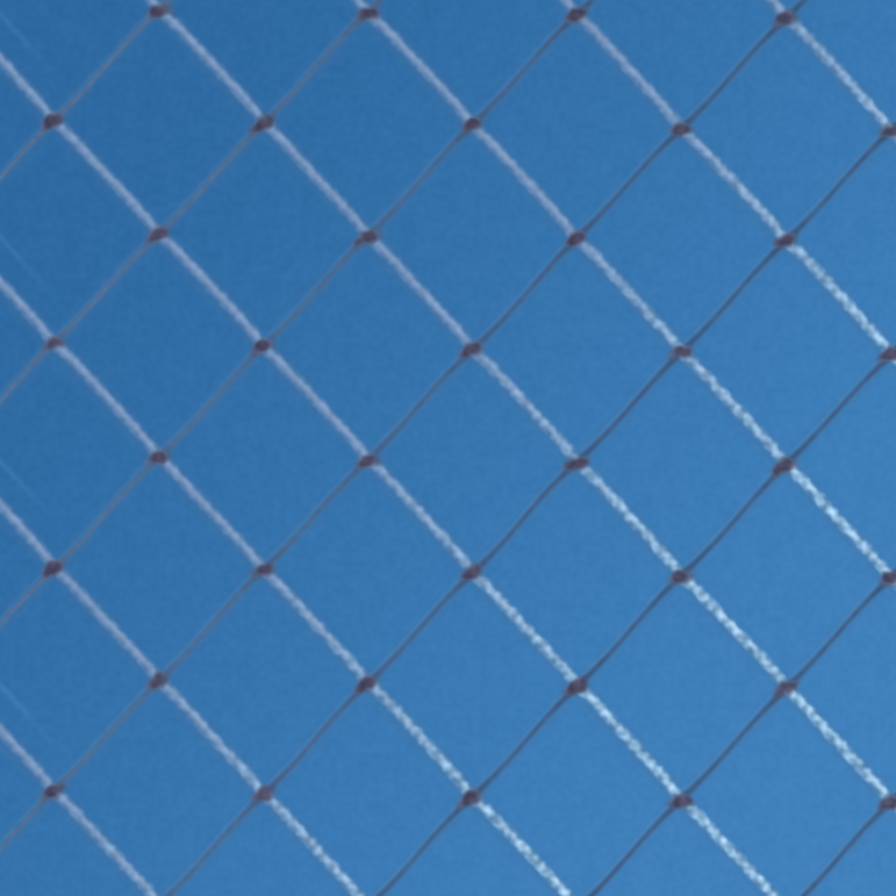
A WebGL 2 fragment shader for this pattern:

```glsl
#version 300 es
precision highp float;
// Diamond wire netting with dark knots and one family of glinting strands, against a blue sky.

#define PERIOD vec2(0.2333, 0.2497)      // one diamond, width and height
#define ORIGIN vec2(0.2943, 0.6133)      // centre of one knot
#define TILT 0.0125                      // sag of the rows to the right
#define BRIGHT_HALF 0.0056               // half width of the pale strands
#define THIN_HALF 0.0020                 // half width of the dark strands
#define KNOT_RADII vec2(0.0135, 0.0085)
#define SOFTNESS 0.0027                  // blur of every edge
#define WOBBLE 0.0020                    // irregularity of the net
#define GRAIN 0.016                      // mottling of the sky

uniform vec2 u_resolution;
out vec4 outColor;

vec2 hash2(vec2 p) {
    vec3 q = fract(p.xyx * vec3(0.1031, 0.1030, 0.0973));
    q += dot(q, q.yzx + 33.33);
    return fract((q.xx + q.yz) * q.zy);
}

float gradientDot(vec2 cell, vec2 corner, vec2 f) {
    float angle = 6.2832 * hash2(cell + corner).x;
    return dot(vec2(cos(angle), sin(angle)), f - corner);
}

// Gradient noise, roughly -0.7 to 0.7
float noise(vec2 p) {
    vec2 cell = floor(p), f = p - cell;
    vec2 w = f * f * f * (f * (f * 6.0 - 15.0) + 10.0);
    float low = mix(gradientDot(cell, vec2(0, 0), f), gradientDot(cell, vec2(1, 0), f), w.x);
    float high = mix(gradientDot(cell, vec2(0, 1), f), gradientDot(cell, vec2(1, 1), f), w.x);
    return mix(low, high, w.y);
}

float coverage(float dist) {
    float blur = SOFTNESS + 0.5 / min(u_resolution.x, u_resolution.y);
    return 1.0 - smoothstep(-blur, blur, dist);
}

vec3 skyColor(vec2 p) {
    float light = smoothstep(0.05, 1.1, 0.65 * p.x + 0.5 * (1.0 - p.y));
    vec3 sky = mix(vec3(0.180, 0.412, 0.630), vec3(0.252, 0.508, 0.740), light);
    return sky + GRAIN * (noise(p * 125.0) + 0.7 * noise(p * 45.0 + 17.0));
}

void main() {
    vec2 p = gl_FragCoord.xy / u_resolution;
    vec3 color = skyColor(p);

    // Net coordinates: integer x lies on a pale strand, integer y on a dark one
    vec2 bent = p + WOBBLE * vec2(noise(p * 6.0), noise(p * 6.0 + 40.0));
    vec2 q = bent - ORIGIN;
    q.y += TILT * q.x;
    vec2 g = q / PERIOD;
    vec2 net = vec2(g.x + g.y, g.x - g.y);
    vec2 knotId = round(net);
    vec2 local = net - knotId;
    vec2 toKnot = 0.5 * PERIOD * vec2(local.x + local.y, local.x - local.y);
    float knotDist = length(toKnot);
    vec2 across = local / length(1.0 / PERIOD);

    // Lighting grows towards the lower right
    float glint = smoothstep(0.65, 1.5, p.x + 0.8 * (1.0 - p.y));
    float speckle = noise(p * 120.0) + 0.5 * noise(p * 65.0 + 9.0);

    // Faint second reflection along the left edge
    float ghost = abs(fract(net.x) - 0.21) / length(1.0 / PERIOD);
    color += 0.035 * coverage(ghost - 0.003) * (1.0 - smoothstep(0.01, 0.07, p.x));

    // Dull haze hugging all strands
    float haze = exp(-pow(min(abs(across.x) - 0.003, abs(across.y)) / 0.007, 2.0));
    color = mix(color, vec3(0.28, 0.45, 0.62), 0.40 * haze);

    // Dark strands, thicker where they enter a knot, with a faint lit upper edge
    float slack = 0.0012 * sin(6.2832 * local.y + 6.2832 * local.x);
    float thinOffset = across.y - slack;
    float thinDist = abs(thinOffset) - THIN_HALF - 0.0026 * exp(-knotDist / 0.014);
    float shade = smoothstep(0.1, 0.9, p.x + 0.25 * (1.0 - p.y));
    vec3 thinColor = mix(vec3(0.37, 0.45, 0.57), vec3(0.25, 0.34, 0.47), shade);
    thinColor -= 0.06 * exp(-knotDist / 0.02);
    float thinFade = 0.80 + 0.25 * noise(p * 40.0 + 3.0);
    color += 0.03 * coverage(abs(thinOffset + 0.0045) - 0.001);
    color = mix(color, thinColor + 0.03 * speckle, thinFade * coverage(thinDist));

    // Pale strands, bowed between knots, shaded across and speckled by light
    float bow = 0.0022 * smoothstep(0.0, 0.03, knotDist);
    float offset = across.x - bow;
    float brightDist = abs(offset) - BRIGHT_HALF - 0.0015 * speckle;
    vec3 paleColor = mix(vec3(0.44, 0.56, 0.72), vec3(0.55, 0.71, 0.84), glint);
    float ridge = 1.0 - smoothstep(0.0, BRIGHT_HALF, abs(offset - 0.001));
    paleColor += (ridge - 0.4) * vec3(0.10, 0.09, 0.07);
    paleColor += speckle * mix(0.06, 0.28, glint);
    color = mix(color, paleColor, 0.90 * coverage(brightDist));

    // Knots: uneven dark lumps with a warm core and a tail to the lower left
    vec2 vary = hash2(knotId + 50.0) - 0.5;
    vec2 k = toKnot + vec2(0.0010, 0.0005) + 0.002 * vary;
    k.y -= (0.15 + 0.3 * vary.x) * k.x;
    vec2 radii = KNOT_RADII * (1.0 + 0.22 * vary.yx);
    k.y += 0.004 * smoothstep(0.0, 0.018, -k.x);
    float knot = (length(k / radii) - 1.0) * radii.y + 0.0035 * noise(p * 85.0);
    vec3 knotColor = mix(vec3(0.34, 0.38, 0.49), vec3(0.27, 0.25, 0.34), smoothstep(0.0, 0.006, -knot));
    color = mix(color, knotColor + 0.06 * speckle, 0.90 * coverage(knot));

    outColor = vec4(clamp(color, 0.0, 1.0), 1.0);
}
```
